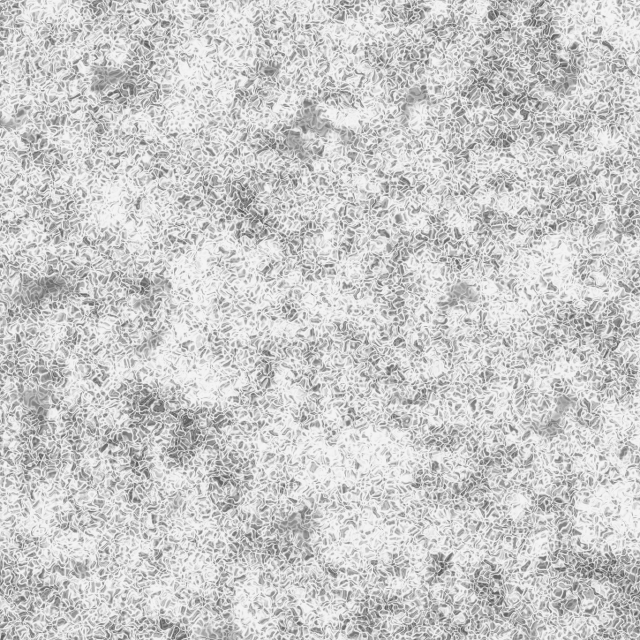
A Shadertoy shader for this texture:

```glsl
#define CRUST_SCALE 108.0
#define GRIT_SCALE 175.0
#define FLAKE_SCALE vec2(48.0, 80.0)
#define HOLLOW_GRID 6.0
#define HOLLOW_SHARE 0.62
#define WARP 0.015
#define BASE_TONE 0.555
#define RIDGE_GAIN 0.33
#define GRIT_GAIN 0.18
#define PATCH_GAIN 0.36
#define KNEE 0.80
#define HEADROOM 0.16

vec3 hash3(vec2 p) {
    vec3 q = fract(p.xyx * vec3(0.1031, 0.1030, 0.0973));
    q += dot(q, q.yxz + 33.33);
    return fract((q.xxy + q.yzz) * q.zyx);
}

// Cellular noise: x = gap between the two nearest seeds, y = random cell value
vec2 cells(vec2 p) {
    vec2 home = floor(p);
    float nearest = 8.0, second = 8.0, id = 0.0;
    for (int y = -1; y <= 1; y++)
    for (int x = -1; x <= 1; x++) {
        vec2 cell = home + vec2(x, y);
        vec3 rnd = hash3(cell);
        float d = length(cell + rnd.xy - p);
        if (d < nearest) {
            second = nearest;
            nearest = d;
            id = rnd.z;
        } else {
            second = min(second, d);
        }
    }
    return vec2(second - nearest, id);
}

// Smoothly blended cell values, two channels centred on zero
vec2 mottle(vec2 p) {
    vec2 home = floor(p), sum = vec2(0.0);
    float total = 0.0;
    for (int y = -1; y <= 1; y++)
    for (int x = -1; x <= 1; x++) {
        vec2 cell = home + vec2(x, y);
        vec3 rnd = hash3(cell + 57.0);
        vec2 d = cell + 0.25 + 0.5 * rnd.xy - p;
        float weight = exp(-5.0 * dot(d, d));
        sum += weight * (rnd.zx - 0.5);
        total += weight;
    }
    return sum / total;
}

// Scattered shallow hollows, mostly lying flat
float hollows(vec2 p) {
    vec2 home = floor(p);
    float depth = 0.0;
    for (int y = -1; y <= 1; y++)
    for (int x = -1; x <= 1; x++) {
        vec2 cell = home + vec2(x, y);
        vec3 rnd = hash3(cell + 131.0);
        vec3 form = hash3(cell + 217.0);
        vec2 d = p - cell - rnd.xy;
        float tilt = (form.x - 0.5) * 1.6;
        d = mat2(cos(tilt), -sin(tilt), sin(tilt), cos(tilt)) * d;
        vec2 size = vec2(0.30, 0.15) * mix(0.55, 1.25, form.y);
        float body = 1.0 - smoothstep(0.25, 1.1, length(d / size));
        depth = max(depth, body * step(rnd.z, HOLLOW_SHARE) * mix(0.6, 1.0, form.z));
    }
    return depth;
}

float stoneTone(vec2 uv) {
    vec2 p = uv + WARP * mottle(uv * 85.0);
    vec2 ragged = mottle(uv * 30.0);
    float patches = mottle(uv * 8.0).x * 0.45 + ragged.x * 0.55;

    // Bright threads around small pits
    vec2 crust = cells(p * CRUST_SCALE);
    vec2 grit = cells(mat2(0.8, 0.6, -0.6, 0.8) * p * GRIT_SCALE);
    float ridge = 1.0 - smoothstep(0.0, 0.5 + 0.4 * patches, crust.x);
    float fine = 1.0 - smoothstep(0.0, 0.5, grit.x);
    float tone = BASE_TONE + RIDGE_GAIN * ridge + GRIT_GAIN * fine;
    tone += 0.22 * (crust.y - 0.5) + PATCH_GAIN * patches;

    // Larger, smoother flakes inside the hollows
    vec2 flake = cells((p + 0.01 * ragged) * FLAKE_SCALE);
    float rim = 1.0 - smoothstep(0.0, 0.25, flake.x);
    float flakeTone = 0.45 + 0.20 * flake.y + 0.10 * rim + 0.12 * (ridge - 0.5);
    float hollow = hollows((uv + 0.045 * ragged + 0.5 * (p - uv)) * HOLLOW_GRID);
    tone = mix(tone, flakeTone, 0.85 * hollow);

    // Soft shoulder for the highlights
    float over = max(tone - KNEE, 0.0);
    return min(tone, KNEE) + HEADROOM * tanh(over / HEADROOM);
}

void mainImage(out vec4 fragColor, in vec2 fragCoord) {
    float tone = 0.0;
    for (int i = 0; i < 4; i++) {
        vec2 offset = vec2(i % 2, i / 2) * 0.5 - 0.25;
        tone += 0.25 * stoneTone((fragCoord + offset) / iResolution.y);
    }
    fragColor = vec4(vec3(clamp(tone, 0.0, 1.0)), 1.0);
}
```
